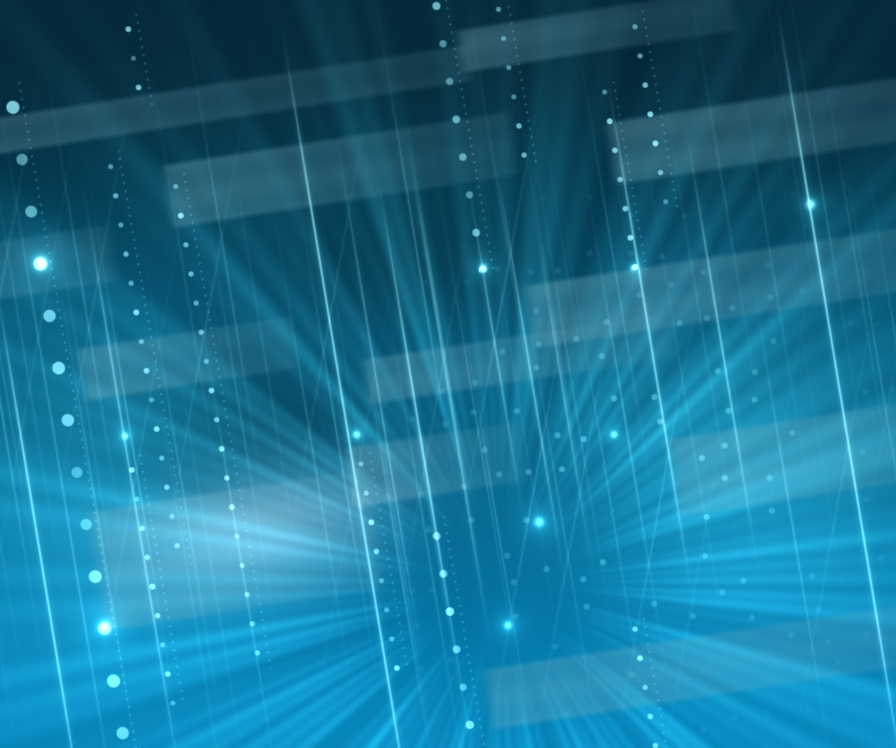
A WebGL 2 fragment shader for this background:

```glsl
#version 300 es
precision highp float;
// Tilted light streaks, beads and pale bands over a teal burst of rays.
uniform vec2 u_resolution;
out vec4 outColor;

const vec3 TOP = vec3(0.012, 0.145, 0.205);
const vec3 MIDDLE = vec3(0.012, 0.315, 0.44);
const vec3 BOTTOM = vec3(0.015, 0.49, 0.69);
const vec3 CYAN = vec3(0.28, 0.75, 0.81);
const vec3 PALE = vec3(0.47, 0.68, 0.74);
const vec3 SPARK = vec3(0.65, 0.96, 1.0);
const vec2 BURST = vec2(0.67, 0.22);
const vec2 TILT = vec2(0.988, 0.153);
const float BAND_ALPHA = 0.34;
const float RAY_GAIN = 0.34;
const float STREAK_WIDTH = 0.0018;
const float CHAIN_LEAN = 0.02;
const float STREAK_LEAN = 0.008;

// Bands: start, end, centre height, half height on the tilted axes.
const vec4 BANDS[12] = vec4[12](
  vec4(0.336, 0.80, 0.694, 0.042), vec4(0.93, 1.50, 0.660, 0.042),
  vec4(0.789, 1.50, 0.461, 0.042), vec4(0.559, 0.97, 0.408, 0.030),
  vec4(0.517, 0.75, 0.285, 0.040), vec4(0.167, 0.54, 0.213, 0.080),
  vec4(0.656, 1.50, -0.036, 0.040), vec4(-0.20, 0.76, 0.809, 0.024),
  vec4(-0.20, 0.25, 0.631, 0.038), vec4(0.184, 0.47, 0.476, 0.035),
  vec4(0.75, 1.12, 0.826, 0.028), vec4(0.947, 1.50, 0.219, 0.052));

// Bead chains: offset, lower end, upper end, bead radius.
const vec4 CHAINS[12] = vec4[12](
  vec4(0.156, -0.03, 0.879, 0.0085), vec4(0.737, 0.53, 0.9165, 0.0055),
  vec4(0.818, 0.66, 0.8935, 0.0037), vec4(0.9937, 0.57, 0.8425, 0.0037),
  vec4(0.9387, 0.50, 0.7625, 0.0037), vec4(0.532, 0.02, 0.321, 0.0037),
  vec4(0.615, -0.11, 0.2163, 0.0055), vec4(0.271, 0.20, 0.765, 0.0037),
  vec4(0.352, 0.05, 0.7255, 0.0037), vec4(0.8545, -0.15, 0.047, 0.0037),
  vec4(0.326, 0.81, 0.943, 0.0037), vec4(0.229, 0.02, 0.36, 0.0037));

// Glowing points: position and size.
const vec3 GLOWS[10] = vec3[10](
  vec3(0.055, 0.648, 0.016), vec3(0.140, 0.162, 0.014),
  vec3(0.721, 0.302, 0.010), vec3(0.679, 0.164, 0.008),
  vec3(0.646, 0.642, 0.008), vec3(1.084, 0.727, 0.010),
  vec3(0.477, 0.419, 0.008), vec3(0.167, 0.417, 0.007),
  vec3(0.821, 0.419, 0.007), vec3(0.847, 0.642, 0.006));

// Main streaks: offset, lower end, upper end, strength.
const vec4 STREAKS[12] = vec4[12](
  vec4(0.092, -0.02, 0.50, 0.50), vec4(0.524, -0.12, 0.76, 0.50),
  vec4(0.943, 0.18, 0.64, 0.45), vec4(1.182, -0.12, 0.70, 0.50),
  vec4(1.036, 0.20, 0.56, 0.35), vec4(0.573, 0.15, 0.62, 0.22),
  vec4(0.619, 0.18, 0.55, 0.42), vec4(0.666, 0.15, 0.60, 0.28),
  vec4(0.737, 0.30, 0.55, 0.30), vec4(0.778, 0.22, 0.55, 0.34),
  vec4(0.817, 0.22, 0.48, 0.26), vec4(0.228, 0.02, 0.60, 0.30));

float hash(vec2 p) { return fract(sin(dot(p, vec2(127.1, 311.7))) * 43758.55); }

float blob(vec2 p, vec2 centre, vec2 size) {
  vec2 d = (p - centre) / size;
  return exp(-dot(d, d));
}

float span(float x, float a, float b, float soft) {
  return smoothstep(a - soft, a + soft, x) * (1.0 - smoothstep(b - soft, b + soft, x));
}

float disc(vec2 d, float radius, float soft) {
  return 1.0 - smoothstep(radius - soft, radius + soft, length(d));
}

float line(float d, float width) { return exp(-d * d / (width * width)); }

float rays(vec2 p) {
  vec2 d = p - BURST;
  float a = atan(d.y, d.x), r = length(d);
  float broad = 0.55 + 0.2 * sin(a * 17.0 + 1.3) + 0.2 * sin(a * 29.0 + 4.0);
  float fine = 0.5 + 0.3 * sin(a * 61.0) + 0.3 * sin(a * 103.0 + 2.0 * sin(a * 7.0));
  return broad * (0.5 + 0.65 * fine) * smoothstep(0.06, 0.32, r) * exp(-r * r * 1.9);
}

// Thin streaks, one per cell across the tilt.
float thinStreaks(vec2 q, float count, float seed) {
  float id = floor(q.x * count);
  float place = 0.2 + 0.6 * hash(vec2(id, seed));
  float middle = 0.15 + 0.45 * hash(vec2(id, seed + 3.0));
  return line((fract(q.x * count) - place) / count, STREAK_WIDTH)
    * exp(-pow((q.y - middle) / 0.2, 2.0)) * hash(vec2(id, seed + 7.0));
}

// Beads hang at even gaps below the upper end, with a dusty line beside them.
float beads(vec2 q, vec4 chain, float px) {
  float gap = 0.0155 + 6.5 * chain.w;
  float along = (chain.z - q.y) / gap;
  float shine = 0.5 + 0.5 * hash(vec2(floor(along), chain.x));
  float across = q.x - chain.x + CHAIN_LEAN * (q.y - 0.45);
  vec2 d = vec2(across, (fract(along) - 0.5) * gap);
  vec2 dust = vec2(across - 0.014, (fract(q.y / 0.011) - 0.5) * 0.011);
  float light = disc(d, chain.w * (0.65 + 0.4 * shine), px * 1.2) * shine;
  return (light + 0.25 * disc(dust, 0.0015, px)) * span(q.y, chain.y, chain.z, 0.004);
}

void main() {
  vec2 p = gl_FragCoord.xy / u_resolution.y;
  float px = 1.0 / u_resolution.y;
  vec2 q = vec2(dot(p, TILT), dot(p, vec2(-TILT.y, TILT.x)));

  // Depth gradient, soft light and shade
  vec3 col = mix(BOTTOM, MIDDLE, smoothstep(0.0, 0.55, p.y));
  col = mix(col, TOP, smoothstep(0.50, 0.95, p.y));
  col *= 1.0 - 0.26 * blob(p, vec2(0.36, 0.43), vec2(0.16, 0.10));
  col *= 1.0 - 0.22 * blob(p, vec2(0.55, 0.64), vec2(0.25, 0.10));
  col += CYAN * 0.23 * blob(p, vec2(1.0, 0.37), vec2(0.25, 0.19));
  col += CYAN * 0.17 * blob(p, vec2(0.12, 0.34), vec2(0.23, 0.23));
  col += CYAN * RAY_GAIN * rays(p);

  // Pale bands
  for (int i = 0; i < 12; i++) {
    vec4 b = BANDS[i];
    float body = span(q.x, b.x, b.y, 0.012) * span(q.y, b.z - b.w, b.z + b.w, 0.005);
    float fade = 1.0 - 0.6 * smoothstep(b.x, b.y, q.x);
    col = mix(col, PALE, body * fade * BAND_ALPHA * (0.95 + 0.1 * sin(q.y * 130.0)));
  }
  col += vec3(0.29, 0.20, 0.18) * blob(q, vec2(0.39, 0.235), vec2(0.16, 0.075));

  // Streaks
  vec2 lean = vec2(q.x + STREAK_LEAN * (q.y - 0.33), q.y);
  float light = 0.20 * thinStreaks(lean, 19.0, 1.0) + 0.20 * thinStreaks(lean, 31.0, 5.0);
  light += 0.12 * thinStreaks(vec2(p.x - 0.18 * p.y, p.y), 13.0, 9.0);
  for (int i = 0; i < 12; i++) {
    vec4 s = STREAKS[i];
    float d = lean.x - s.x;
    light += s.w * (line(d, STREAK_WIDTH) + 0.18 * line(d, 0.006)) * span(q.y, s.y, s.z, 0.15);
  }

  // Bead chains and loose beads
  for (int i = 0; i < 12; i++) light += 0.75 * beads(q, CHAINS[i], px);
  vec2 cell = floor(q * 22.0);
  vec2 offset = 0.25 + 0.5 * vec2(hash(cell), hash(cell + 17.0));
  float loose = disc((fract(q * 22.0) - offset) / 22.0, 0.004, px * 1.2);
  light += 0.36 * loose * step(0.5, hash(cell + 5.0)) * blob(p, vec2(0.86, 0.37), vec2(0.25, 0.24));
  col += (SPARK - col * 0.65) * light;

  // Glowing points
  for (int i = 0; i < 10; i++) {
    vec3 g = GLOWS[i];
    float d = length(p - g.xy) / g.z;
    col += CYAN * 0.45 * exp(-d * 0.8) + SPARK * 0.6 * exp(-d * d * 3.0);
  }
  outColor = vec4(clamp(col, 0.0, 1.0), 1.0);
}
```
